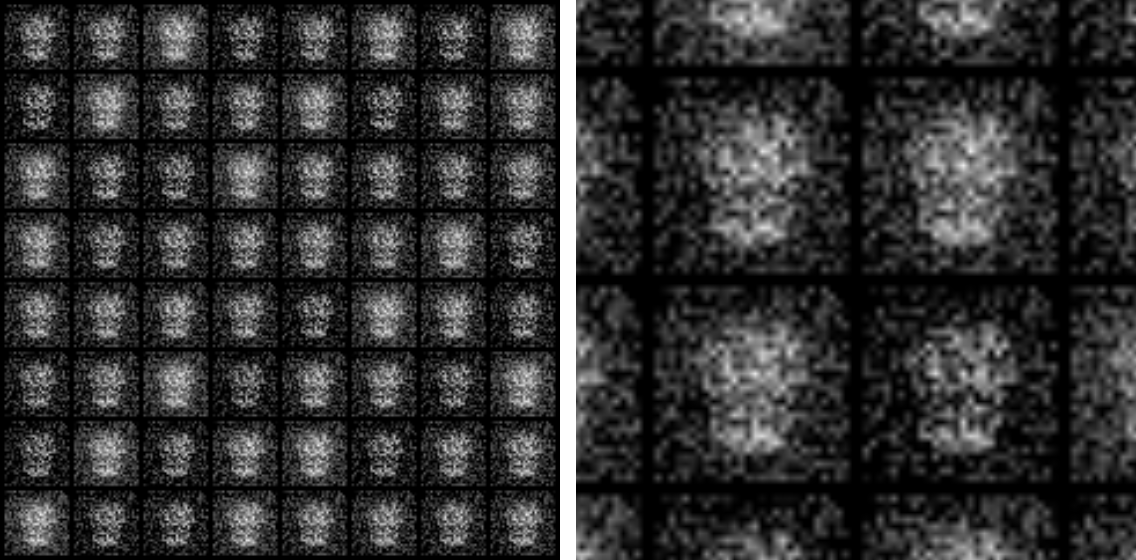
Left, the full canvas; right, a detail of the centre.
Write a Shadertoy shader that draws this pattern.

```glsl
// Eight by eight grid of dark grainy tiles, each holding a soft, notched grey blob.

const float TILES = 8.0;         // tiles across and down
const float TILE_SIZE = 28.0;    // grains along one tile side
const float GAP = 2.0;           // black line width, in grains
const float PITCH = TILE_SIZE + GAP;
const float SHEET = TILES * PITCH + GAP;

const vec2 UPPER_CENTER = vec2(14.8, 11.8);   // blob parts, from tile top left
const vec2 UPPER_RADIUS = vec2(7.4, 6.8);
const vec2 LOWER_CENTER = vec2(14.0, 20.2);
const vec2 LOWER_RADIUS = vec2(5.8, 4.6);
const vec2 NOTCH_CENTER = vec2(10.8, 18.0);
const vec2 NOTCH_RADIUS = vec2(4.2, 1.9);

const float BLOB_GAIN = 0.36;
const float NOTCH_DEPTH = 0.45;
const float HALO_GAIN = 0.10;
const float TILE_GRAIN = 0.30;                // share of grain unique to a tile
const vec2 BASE_RANGE = vec2(0.02, 0.16);     // clear tile, hazy tile
const vec2 GRAIN_RANGE = vec2(0.39, 0.29);
const vec2 EDGE_RANGE = vec2(0.25, 0.50);

float hash(vec2 p) {
    vec3 q = fract(p.xyx * vec3(0.1031, 0.1030, 0.0973));
    q += dot(q, q.yzx + 33.33);
    return fract((q.x + q.y) * q.z);
}

// Distance from a center in units of the ellipse radii
float ellipse(vec2 p, vec2 center, vec2 radius) {
    return length((p - center) / radius);
}

// Layered sines make some tiles clear and others hazy
float tileHaze(vec2 tile) {
    float wave = sin(tile.x * 2.1 + tile.y * 1.3 + 4.4)
               + 0.8 * sin(tile.x * 3.7 - tile.y * 2.6 + 0.9)
               + 0.6 * sin(tile.x * 1.2 + tile.y * 4.9);
    return clamp(0.5 + 0.32 * wave, 0.0, 1.0);
}

// Two joined lobes with a soft notch in the left side
float blobMask(vec2 p, float softness) {
    float lobes = min(ellipse(p, UPPER_CENTER, UPPER_RADIUS),
                      ellipse(p, LOWER_CENTER, LOWER_RADIUS));
    float body = 1.0 - smoothstep(1.0 - softness, 1.0 + softness, lobes);
    float notch = 1.0 - smoothstep(0.3, 1.4, ellipse(p, NOTCH_CENTER, NOTCH_RADIUS));
    return body * (1.0 - NOTCH_DEPTH * notch * (1.3 - softness));
}

// Brightness of one square grain on the sheet
float grainValue(vec2 cell) {
    vec2 tile = floor((cell - GAP) / PITCH);
    vec2 local = cell - GAP - tile * PITCH;
    bool inGap = any(lessThan(tile, vec2(0.0)))
              || any(greaterThanEqual(tile, vec2(TILES)))
              || any(greaterThanEqual(local, vec2(TILE_SIZE)));
    if (inGap) return 0.0;

    float haze = tileHaze(tile);
    vec2 p = local + 0.5;
    float blob = blobMask(p, mix(EDGE_RANGE.x, EDGE_RANGE.y, haze));
    vec2 offset = (p - vec2(13.5, 15.5)) / 9.5;
    float halo = exp(-dot(offset, offset)) * haze;

    // Most grain repeats from tile to tile
    float grain = mix(hash(local + 7.0), hash(cell + 311.0), TILE_GRAIN) * 2.0 - 1.0;
    float amount = mix(GRAIN_RANGE.x, GRAIN_RANGE.y, haze) * (1.0 + 0.35 * blob);
    float base = mix(BASE_RANGE.x, BASE_RANGE.y, haze);
    return clamp(base + BLOB_GAIN * blob + HALO_GAIN * halo + amount * grain, 0.0, 1.0);
}

void mainImage(out vec4 fragColor, in vec2 fragCoord) {
    vec2 uv = fragCoord / iResolution.xy;
    vec2 p = vec2(uv.x, 1.0 - uv.y) * SHEET - 0.5;
    vec2 cell = floor(p);
    vec2 blend = fract(p);

    // Bilinear blend of the four nearest grains
    vec2 step1 = vec2(1.0, 0.0);
    float top = mix(grainValue(cell), grainValue(cell + step1), blend.x);
    float bottom = mix(grainValue(cell + step1.yx), grainValue(cell + step1.xx), blend.x);
    fragColor = vec4(vec3(mix(top, bottom, blend.y)), 1.0);
}
```
